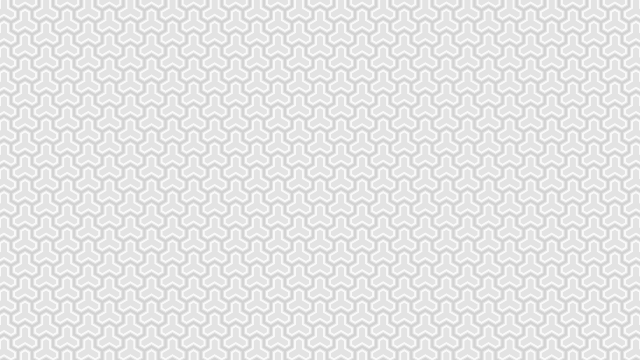
Write a Shadertoy shader that draws this pattern.

```glsl
const float ROOT3 = 1.7320508;
const float ROWS = 14.8;                          // repeats down the canvas
const vec2 PERIOD = vec2(3.0 * ROOT3, 3.0);       // in hexagon sides
const vec2 PHASE = vec2(0.0, 1.44);

const vec3 LIGHT_GRAY = vec3(0.89);
const vec3 WHITE = vec3(0.975);
const vec3 DARK_GRAY = vec3(0.828);

// Depth inside a tripod of three unit hexagons, negative outside
float tripodDepth(vec2 p) {
    // Fold the three arms onto the upright one
    vec2 foldNormal = vec2(-0.5, 0.5 * ROOT3);
    p.x = abs(p.x);
    p -= 2.0 * min(dot(p, foldNormal), 0.0) * foldNormal;
    p.x = abs(p.x);

    float side = p.x;
    float tip = dot(p - vec2(0.0, 1.0), vec2(0.5, 0.5 * ROOT3));
    return 0.5 * ROOT3 - max(side, tip);
}

// One rectangular set of tripods, including tips from the row below
float gridDepth(vec2 p, vec2 period) {
    vec2 local = mod(p + 0.5 * period, period) - 0.5 * period;
    return max(tripodDepth(local), tripodDepth(local + vec2(0.0, period.y)));
}

// Two interleaved sets fill the plane
float latticeDepth(vec2 p, vec2 period) {
    return max(gridDepth(p, period), gridDepth(p + 0.5 * period, period));
}

float stepSmooth(float edge, float value, float pixel) {
    return smoothstep(edge - 0.5 * pixel, edge + 0.5 * pixel, value);
}

vec3 tripodColor(float depth, float pixel) {
    float seam = 1.0 - stepSmooth(0.135, depth, pixel);
    float outline = stepSmooth(0.27, depth, pixel) - stepSmooth(0.50, depth, pixel);
    vec3 color = mix(LIGHT_GRAY, DARK_GRAY, seam);
    return mix(color, WHITE, outline);
}

void mainImage(out vec4 fragColor, in vec2 fragCoord) {
    float pixel = ROWS * PERIOD.y / iResolution.y;
    vec2 p = (fragCoord - 0.5 * iResolution.xy) * pixel - PHASE;
    float depth = latticeDepth(p, PERIOD);
    fragColor = vec4(tripodColor(depth, pixel), 1.0);
}
```
